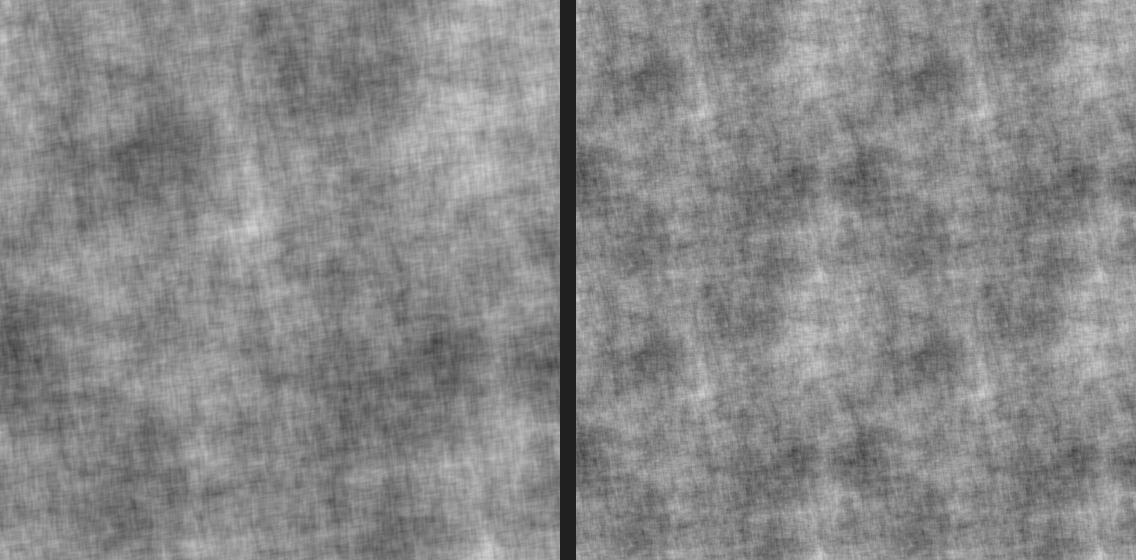
Left: one tile. Right: repeated 2 by 2.
A Shadertoy shader for this texture:

```glsl
// Grey cloudy cloth: two crossing sets of soft, slightly tilted fibre streaks that tile.

const int OCTAVES = 6;
const float MEAN_GREY = 0.54;
const float CONTRAST = 0.175;
const float CLOUD_STRENGTH = 0.8;
const float CLOUD_FADE = 0.72;
const float MEAN_TILT = 0.12;
const float TILT_SPREAD = 0.09;
const float WEFT_GRAIN = 0.036;
const float WARP_GRAIN = 0.048;

// Integer hash of a wrapped cell, returned in 0..1
float hash(vec2 cell, float seed) {
    uvec2 k = uvec2(cell + 0.5);
    uint h = k.x * 1597u + k.y * 51749u + uint(seed) * 7919u;
    h = (h ^ (h >> 15)) * 73244475u;
    h = (h ^ (h >> 13)) * 73244475u;
    h ^= h >> 16;
    return float(h & 65535u) / 65536.0;
}

// Unit gradient of a cell; cells that are whole canvases apart share one key
vec2 gradient(vec2 cell, mat2 adjugate, float det, float seed) {
    vec2 key = mod(floor(adjugate * cell + 0.5), det);
    float angle = 6.28319 * hash(key, seed);
    return vec2(cos(angle), sin(angle));
}

// Gradient noise on a stretched, tilted lattice that repeats over the unit square
float fibreNoise(vec2 uv, float along, float across, float tilt, float seed) {
    float a = round(along), d = round(across);
    float b = round(along * tilt), c = round(across * tilt);
    mat2 lattice = mat2(a, -c, b, d);
    mat2 adjugate = mat2(d, c, -b, a);
    float det = a * d + b * c;

    vec2 p = lattice * uv + fract(seed * vec2(0.618, 0.382));
    vec2 i = floor(p);
    vec2 f = p - i;
    vec2 w = f * f * f * (f * (f * 6.0 - 15.0) + 10.0);
    vec2 e = vec2(1.0, 0.0);
    float n00 = dot(gradient(i, adjugate, det, seed), f);
    float n10 = dot(gradient(i + e.xy, adjugate, det, seed), f - e.xy);
    float n01 = dot(gradient(i + e.yx, adjugate, det, seed), f - e.yx);
    float n11 = dot(gradient(i + e.xx, adjugate, det, seed), f - e.xx);
    return mix(mix(n00, n10, w.x), mix(n01, n11, w.x), w.y);
}

// Octaves grow finer and longer along the first axis; grain lifts the fine ones
float fibres(vec2 uv, float grain, float seed) {
    float sum = 0.0, cloud = CLOUD_STRENGTH;
    float along = 2.0, across = 3.7;
    for (int i = 0; i < OCTAVES; i++) {
        float layerSeed = seed + float(i);
        float tilt = MEAN_TILT + TILT_SPREAD * sin(layerSeed * 2.4);
        float amplitude = cloud + grain * float(i);
        sum += amplitude * fibreNoise(uv, along, across, tilt, layerSeed);
        cloud *= CLOUD_FADE;
        along *= 1.9;
        across *= 2.25;
    }
    return sum;
}

void mainImage(out vec4 fragColor, in vec2 fragCoord) {
    vec2 uv = fragCoord / iResolution.xy;

    // Weft runs sideways, warp is the same pattern turned a quarter
    float weft = fibres(uv, WEFT_GRAIN, 11.0);
    float warp = fibres(vec2(uv.y, -uv.x), WARP_GRAIN, 47.0);

    float grey = MEAN_GREY + CONTRAST * (weft + warp);
    fragColor = vec4(vec3(clamp(grey, 0.0, 1.0)), 1.0);
}
```
